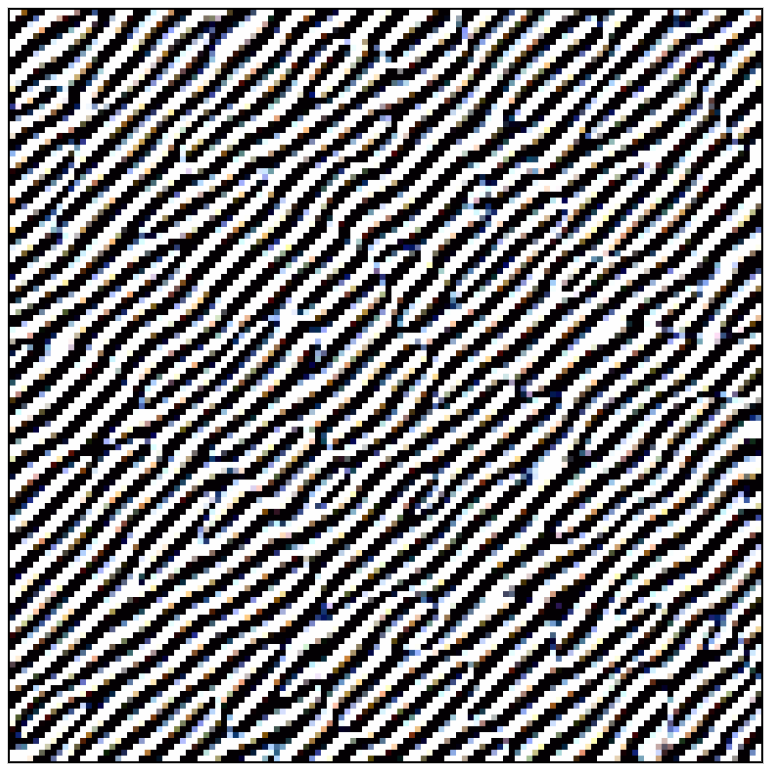
Write a Shadertoy shader that draws this pattern.

```glsl
// Diagonal black and white ripples with forks and breaks, drawn in coarse square cells inside a thin frame.
// Randomly phased wave packets are summed as complex numbers; the ripples fork where the sum vanishes.
// Red and blue are shifted slightly in phase, so ripple edges are tinted warm on one side and cool on the other.

const float TAU = 6.2831853;
const float CELLS = 128.0;

// Integer hash: three values in 0..1 per lattice point
vec3 hash3(vec2 p) {
    uvec3 v = uvec3(ivec3(vec3(p, 17.0))) * 1664525u + 1013904223u;
    v.x += v.y * v.z; v.y += v.z * v.x; v.z += v.x * v.y;
    v ^= v >> 16u;
    v.x += v.y * v.z; v.y += v.z * v.x; v.z += v.x * v.y;
    return vec3(v >> 8u) / 16777216.0;
}

// Complex sum of the wave packets around a point, measured in cells
vec2 rippleField(vec2 p) {
    vec2 q = p / 6.6;
    vec2 base = floor(q);
    vec2 sum = vec2(0.0);
    for (int j = -2; j <= 2; j++) {
        for (int i = -2; i <= 2; i++) {
            vec2 site = base + vec2(i, j);
            vec3 rnd = hash3(site);
            vec2 offset = q - site - rnd.xy;
            float envelope = pow(max(0.0, 1.0 - dot(offset, offset) / 4.0), 3.0);
            float angle = 0.71 + 0.24 * (fract(rnd.x * 37.0 + rnd.y * 11.0) - 0.5);
            vec2 normal = vec2(-sin(angle), cos(angle));
            float phase = TAU * (rnd.z + 1.57 * dot(offset, normal));
            sum += envelope * vec2(cos(phase), sin(phase));
        }
    }
    return sum;
}

vec3 cellColor(vec2 cell) {
    cell = clamp(cell, 0.0, CELLS - 1.0);
    vec2 field = rippleField(cell + 0.5);
    vec3 rnd = hash3(cell + 500.0);
    float power = dot(field, field);
    vec2 wave = field * inversesqrt(power + 0.1);

    // Phase shift per channel, uneven from cell to cell
    vec3 shift = vec3(1.0, 0.15, -1.0) * (0.02 + 0.09 * rnd.x);
    vec3 tone = 0.52 + 2.1 * (wave.x * cos(shift) - wave.y * sin(shift));

    // Grain, and a blue cast where the ripples break
    tone += 0.16 * (rnd - 0.5);
    tone += vec3(-0.14, -0.04, 0.16) * exp(-7.0 * power);
    return mix(vec3(0.01, 0.0, 0.01), vec3(0.995), clamp(tone, 0.0, 1.0));
}

void mainImage(out vec4 fragColor, in vec2 fragCoord) {
    vec2 uv = fragCoord / iResolution.xy;
    float pixel = 1.0 / min(iResolution.x, iResolution.y);

    // Blend the four cells around the nearest corner over one pixel
    vec2 center = vec2(0.502, 0.498);
    vec2 grid = ((uv - center) / 0.979 + 0.5) * CELLS;
    vec2 corner = floor(grid + 0.5);
    vec2 blend = clamp((grid - corner) * 0.979 / (CELLS * pixel) + 0.5, 0.0, 1.0);
    vec3 below = mix(cellColor(corner - 1.0), cellColor(corner - vec2(0.0, 1.0)), blend.x);
    vec3 above = mix(cellColor(corner - vec2(1.0, 0.0)), cellColor(corner), blend.x);
    vec3 color = mix(below, above, blend.y);

    // White margin and thin black frame
    vec2 fromCenter = abs(uv - center);
    float edge = max(fromCenter.x, fromCenter.y) - 0.4905;
    color = mix(color, vec3(1.0), clamp(edge / pixel + 0.5, 0.0, 1.0));
    float frame = clamp((0.0013 - abs(edge)) / pixel + 0.5, 0.0, 1.0);
    color = mix(color, vec3(0.0), frame);

    fragColor = vec4(color, 1.0);
}
```
